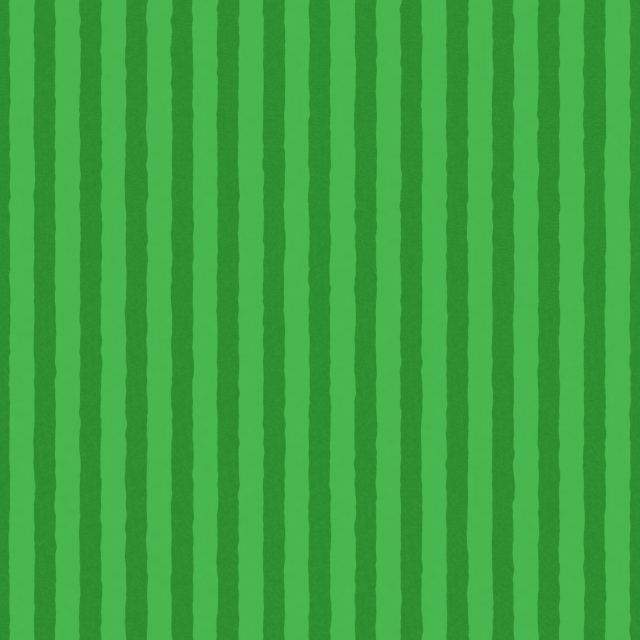
Reproduce this pattern procedurally as a WebGL 1 fragment shader.

```glsl
precision highp float;
// Fourteen light green vertical stripes on a dark green ground.
// Each stripe is a band whose two edges waver separately with layered value
// noise; fine grain, stronger on the dark ground, gives a papery surface.

uniform vec2 u_resolution;

float hash(vec2 p) {
  return fract(sin(dot(p, vec2(127.1, 311.7))) * 43758.5453);
}

float valueNoise(vec2 p) {
  vec2 cell = floor(p);
  vec2 f = fract(p);
  f = f * f * (3.0 - 2.0 * f);
  float low = mix(hash(cell), hash(cell + vec2(1.0, 0.0)), f.x);
  float high = mix(hash(cell + vec2(0.0, 1.0)), hash(cell + vec2(1.0, 1.0)), f.x);
  return mix(low, high, f.y);
}

// Sideways shift of one stripe edge at height y, in canvas units
float edgeWobble(float edgeId, float y) {
  float broad = valueNoise(vec2(edgeId, y * 24.0)) - 0.5;
  float ragged = valueNoise(vec2(edgeId + 40.0, y * 62.0)) - 0.5;
  float nicks = valueNoise(vec2(edgeId + 80.0, y * 140.0)) - 0.5;
  return 0.0012 * broad + 0.0026 * ragged + 0.0011 * nicks;
}

void main() {
  vec2 uv = gl_FragCoord.xy / u_resolution;
  float pixel = 1.0 / u_resolution.x;

  // Position relative to the centre of the nearest light stripe
  float period = 0.0716;
  float stripe = floor((uv.x - 0.0342) / period + 0.5);
  float x = uv.x - 0.0342 - stripe * period;

  // Signed distance inside the band, limited by its two wavering edges
  float left = -0.0192 + edgeWobble(stripe * 2.0, uv.y);
  float right = 0.0192 + edgeWobble(stripe * 2.0 + 1.0, uv.y);
  float inside = min(x - left, right - x);
  float light = smoothstep(-0.8 * pixel, 0.8 * pixel, inside);

  // Fine grain over faint, wider mottling
  float grain = valueNoise(uv * 380.0) - 0.5;
  float mottle = valueNoise(uv * 90.0 + 17.0) - 0.5;
  float shade = grain * mix(0.035, 0.012, light) + mottle * 0.01;

  vec3 color = mix(vec3(0.18, 0.56, 0.19), vec3(0.285, 0.715, 0.31), light);
  gl_FragColor = vec4(color + shade * vec3(0.8, 1.0, 0.8), 1.0);
}
```
